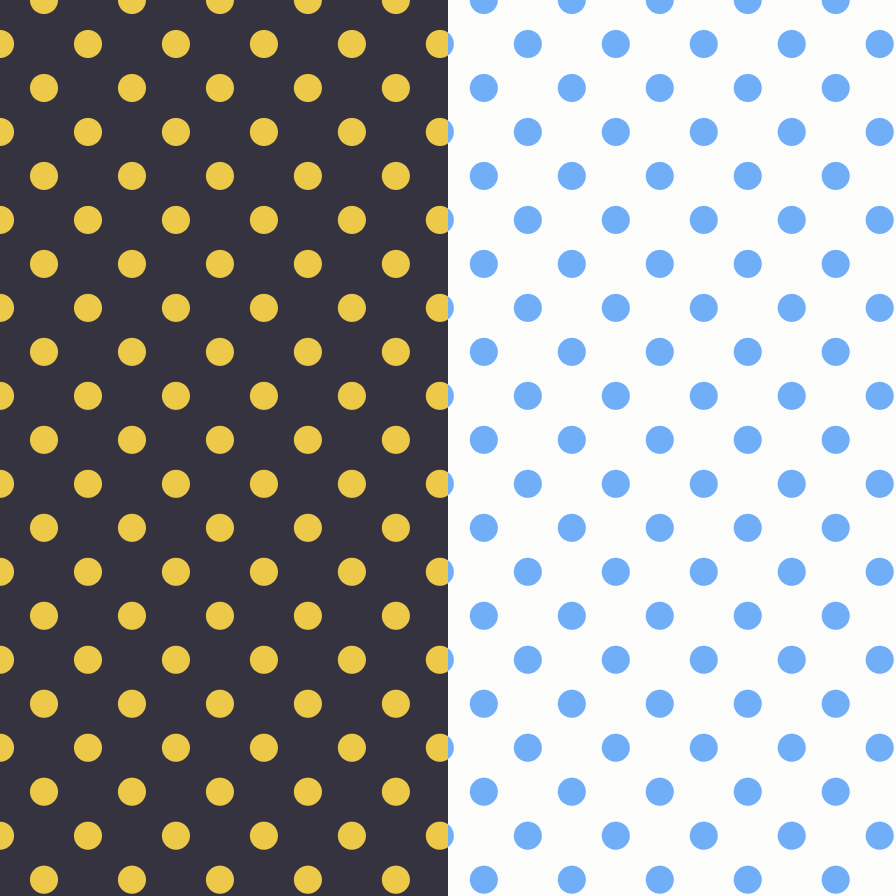
Write a WebGL 1 fragment shader that draws this pattern.

```glsl
precision highp float;

uniform vec2 u_resolution;

const float PITCH = 0.09818;
const float DOT_RADIUS = 0.01565;
const float SPLIT_X = 0.5;

const vec3 CHARCOAL = vec3(0.210, 0.200, 0.250);
const vec3 GOLD = vec3(0.928, 0.790, 0.290);
const vec3 OFF_WHITE = vec3(0.987, 0.987, 0.980);
const vec3 SKY_BLUE = vec3(0.440, 0.682, 0.974);

// Distance to the nearest node of a square grid that has a node at the origin
float gridDistance(vec2 p, float pitch) {
  return length((fract(p / pitch + 0.5) - 0.5) * pitch);
}

// Signed distance to staggered dots: two square grids, half a pitch apart
float staggeredDots(vec2 p, float pitch, float radius) {
  vec2 halfStep = vec2(0.5 * pitch, 0.0);
  float evenRows = gridDistance(p - halfStep, pitch);
  float oddRows = gridDistance(p - halfStep.yx, pitch);
  return min(evenRows, oddRows) - radius;
}

// Antialiased coverage of the region where the distance is negative
float coverage(float distance, float pixel) {
  return clamp(0.5 - distance / pixel, 0.0, 1.0);
}

void main() {
  float pixel = 1.0 / min(u_resolution.x, u_resolution.y);
  vec2 uv = gl_FragCoord.xy / u_resolution;

  // The dot lattice is anchored at the top left corner
  vec2 p = vec2(uv.x, 1.0 - uv.y);
  float dots = coverage(staggeredDots(p, PITCH, DOT_RADIUS), pixel);

  // One continuous lattice, coloured separately on each half
  vec3 darkHalf = mix(CHARCOAL, GOLD, dots);
  vec3 lightHalf = mix(OFF_WHITE, SKY_BLUE, dots);
  float leftSide = coverage(uv.x - SPLIT_X, pixel);

  gl_FragColor = vec4(mix(lightHalf, darkHalf, leftSide), 1.0);
}
```
